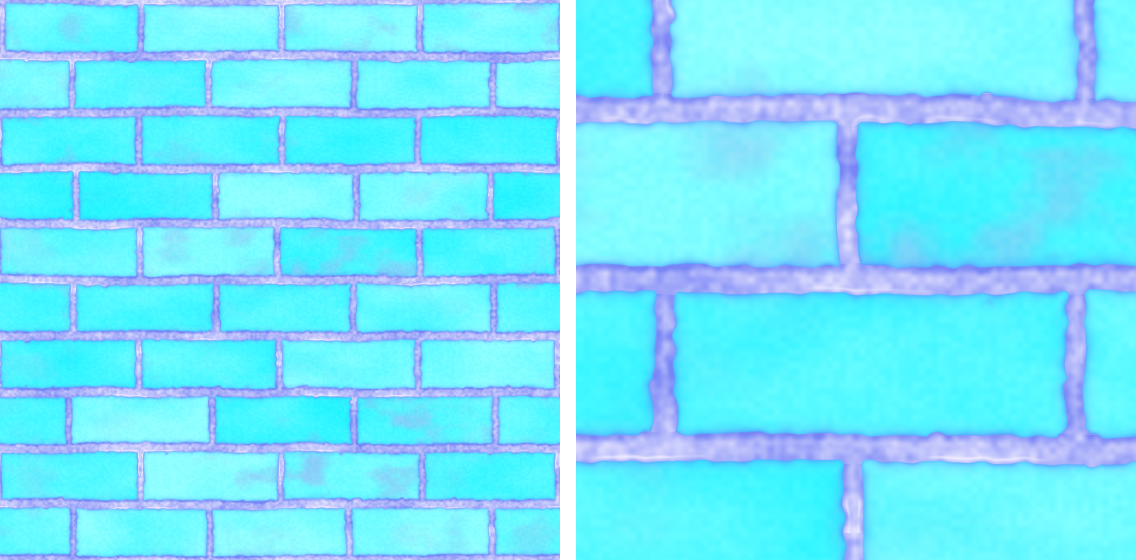
Left, the full canvas; right, a detail of the centre.
Write a Shadertoy shader that draws this texture.

```glsl
#define GRID vec2(4.0, 10.0)
#define BOND 0.52
#define JOINT vec2(0.0108, 0.0158)
#define JITTER 0.055
#define CORNER 0.003
#define DEEP vec3(0.16, 0.96, 1.00)
#define PALE vec3(0.56, 1.00, 1.00)
#define STAIN vec3(0.56, 0.78, 0.97)
#define RIM vec3(0.34, 0.58, 1.00)
#define MORTAR_DARK vec3(0.47, 0.52, 0.96)
#define MORTAR_LIGHT vec3(0.92, 0.91, 1.00)

float hash(vec2 p) {
    return fract(sin(dot(p, vec2(127.1, 311.7))) * 43758.5453);
}

// Value noise that wraps once per canvas
float noise(vec2 uv, vec2 period, float seed) {
    vec2 p = uv * period;
    vec2 i = floor(p), f = fract(p);
    f = f * f * (3.0 - 2.0 * f);
    vec2 a = mod(i, period) + seed, b = mod(i + 1.0, period) + seed;
    return mix(mix(hash(a), hash(vec2(b.x, a.y)), f.x),
               mix(hash(vec2(a.x, b.y)), hash(b), f.x), f.y);
}

float fbm(vec2 uv, vec2 period, float seed) {
    float sum = 0.0, gain = 0.5;
    for (int k = 0; k < 4; k++) {
        sum += gain * noise(uv, period, seed);
        period *= 2.0;
        gain *= 0.5;
        seed += 17.0;
    }
    return sum / 0.9375;
}

// Sideways shift of the upright joint left of a brick
float jointShift(vec2 id) {
    return (hash(mod(id, GRID) + 5.3) - 0.5) * JITTER;
}

float roundBox(vec2 p, vec2 halfSize) {
    vec2 q = abs(p) - halfSize + CORNER;
    return length(max(q, 0.0)) + min(max(q.x, q.y), 0.0) - CORNER;
}

void mainImage(out vec4 fragColor, in vec2 fragCoord) {
    vec2 uv = fragCoord / iResolution.xy;
    float pixel = 1.0 / min(iResolution.x, iResolution.y);

    // Slightly uneven courses
    vec2 warp = vec2(noise(uv, vec2(9.0, 30.0), 3.0), noise(uv, vec2(11.0, 10.0), 8.0)) - 0.5;
    vec2 cell = (uv + warp * vec2(0.003, 0.005)) * GRID;
    float row = floor(cell.y);
    cell.x -= BOND * (1.0 - mod(row, 2.0));

    // Brick under this point, between its two shifted joints
    vec2 id = vec2(floor(cell.x), row);
    float f = cell.x - id.x;
    id.x += step(1.0 + jointShift(id + vec2(1.0, 0.0)), f) - step(f, jointShift(id));
    float left = id.x + jointShift(id);
    float right = id.x + 1.0 + jointShift(id + vec2(1.0, 0.0));
    vec2 centre = vec2(0.5 * (left + right), row + 0.5);
    vec2 p = (cell - centre) / GRID;
    vec2 brick = mod(id, GRID);
    vec2 halfSize = 0.5 * (vec2(right - left, 1.0) / GRID - JOINT);
    halfSize -= 0.001 * (vec2(hash(brick + 31.0), hash(brick + 47.0)) - 0.5);

    // Rough edge with occasional chips
    float rough = noise(uv, vec2(120.0), 21.0);
    float chip = smoothstep(0.78, 0.98, noise(uv, vec2(64.0), 27.0));
    float d = roundBox(p, halfSize) + (rough - 0.5) * 0.0022 + chip * 0.003;

    // Glazed face: tone per brick, soft clouds and stains
    float grain = noise(uv, vec2(256.0), 61.0);
    float clouds = fbm(uv, vec2(8.0, 14.0), 33.0);
    float tone = hash(brick + 71.0) * 0.85 + 0.12 + (clouds - 0.5) * 0.9;
    vec3 face = mix(DEEP, PALE, clamp(tone, 0.0, 1.0));
    float stain = smoothstep(0.50, 0.82, fbm(uv, vec2(16.0, 20.0), 90.0));
    face = mix(face, STAIN, stain * mix(0.1, 0.9, pow(hash(brick + 83.0), 2.0)));
    face += (grain - 0.5) * vec3(0.07, 0.02, 0.0);
    float rim = exp(min(d, 0.0) / 0.0025);
    face = mix(face, RIM, rim * (0.55 + 0.35 * rough));

    // Mortar: dark beneath bricks, lit on top of them
    float nearEdge = 1.0 - smoothstep(0.0, 0.006, d);
    float lit = sign(p.y) * nearEdge * step(halfSize.y - 0.002, abs(p.y));
    float wear = fbm(uv, vec2(14.0, 28.0), 110.0);
    float sand = noise(uv, vec2(180.0), 130.0);
    float light = 0.56 - 0.28 * nearEdge + 0.17 * lit;
    light += (wear - 0.5) * 0.75 + (sand - 0.5) * 0.35 + (grain - 0.5) * 0.28;
    vec3 mortar = mix(MORTAR_DARK, MORTAR_LIGHT, clamp(light, 0.0, 1.0));

    // Bright worn ridge along parts of the joints
    float ridge = exp(-pow((d - 0.0025) / 0.0012, 2.0)) * smoothstep(0.52, 0.7, wear);
    mortar = mix(mortar, vec3(0.97, 0.95, 1.0), ridge * 0.7 * step(0.0, p.y));

    float cover = smoothstep(-pixel, pixel, d);
    fragColor = vec4(clamp(mix(face, mortar, cover), 0.0, 1.0), 1.0);
}
```
